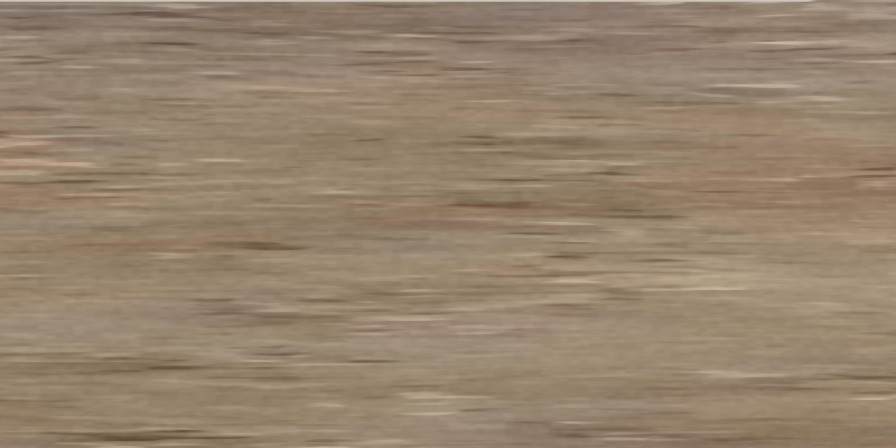
A Shadertoy shader for this texture:

```glsl
// Weathered oak board with soft, nearly straight horizontal grain. Smooth
// cellular noise, stretched along the board, gives calm feathered stains;
// sparse thin fibres, pores and a faint mottle lie on top in uneven patches.

const vec3 OAK = vec3(0.590, 0.520, 0.424);
const vec3 LIGHT_TINT = vec3(1.0, 1.04, 1.02);    // direction of light and dark
const vec3 RED_TINT = vec3(0.014, -0.009, -0.010);
const vec3 GREY_TINT = vec3(-0.010, -0.005, 0.026);
const vec3 EDGE_COLOUR = vec3(0.80, 0.78, 0.73);

const vec2 STAIN_SCALE = vec2(1.3, 10.0);         // cells per canvas height
const vec2 STREAK_SCALE = vec2(1.8, 30.0);
const vec2 GRAIN_SCALE = vec2(4.5, 66.0);
const vec2 FIBRE_SCALE = vec2(9.0, 135.0);
const vec2 MOTTLE_SCALE = vec2(48.0, 130.0);
const vec2 PATCH_SCALE = vec2(2.6, 17.0);
const vec2 FEATHER_SCALE = vec2(2.5, 95.0);
const vec2 PORE_SCALE = vec2(9.0, 60.0);

const float BAND_DEPTH = 0.72;
const float STAIN_DEPTH = 0.026;
const float STREAK_DEPTH = 0.036;
const float GRAIN_DEPTH = 0.026;
const float FIBRE_DEPTH = 0.055;
const float MOTTLE_DEPTH = 0.018;
const float PORE_DEPTH = 0.045;
const float PORE_SHARE = 0.10;
const float FEATHER = 0.16;                       // raggedness of stain ends

vec3 hash3(vec2 cell) {
    vec3 q = fract(vec3(cell.xyx) * vec3(0.1031, 0.1030, 0.0973));
    q += dot(q, q.yxz + 33.33);
    return fract((q.xxy + q.yzz) * q.zyx);
}

// Cellular noise from -1 to 1: random cell values blended by distance.
float cellNoise(vec2 p) {
    vec2 cell = floor(p);
    vec2 local = p - cell;
    float total = 0.0;
    float weights = 0.0;
    for (int j = -1; j <= 1; j++) {
        for (int i = -1; i <= 1; i++) {
            vec2 offset = vec2(i, j);
            vec3 rnd = hash3(cell + offset + 100.0);
            vec2 d = offset + 0.15 + 0.7 * rnd.xy - local;
            float w = exp(-5.0 * dot(d, d));
            total += w * (2.0 * rnd.z - 1.0);
            weights += w;
        }
    }
    return total / weights;
}

float band(float y, float centre, float width) {
    float d = (y - centre) / width;
    return exp(-d * d);
}

// Thin short strokes, pale or dark, one at most in each cell.
float pores(vec2 p) {
    vec2 q = p * PORE_SCALE;
    q.x += 0.37 * floor(q.y);
    vec3 rnd = hash3(floor(q) + 300.0);
    vec2 d = fract(q) - mix(vec2(0.42), vec2(0.58), rnd.xy);
    float stroke = 1.0 - smoothstep(0.0, 1.0, length(d / vec2(0.40, 0.22)));
    float side = fract(rnd.z * 57.0) < 0.55 ? -1.0 : 1.0;
    return stroke * side * step(rnd.z, PORE_SHARE);
}

// Wide light and dark zones across the board.
float boardBands(vec2 p) {
    float tone = -0.050 * band(p.y, 0.53, 0.028) * (0.4 + 0.6 * band(p.x, 1.0, 0.7));
    tone -= 0.024 * band(p.y, 0.64, 0.080);
    tone += 0.028 * band(p.y, 0.41, 0.090);
    tone += 0.048 * band(p.y, 0.835, 0.025) * smoothstep(0.3, 1.3, p.x);
    tone -= 0.024 * band(p.y, 0.95, 0.040);
    tone -= 0.035 * band(p.y, 0.21, 0.050) * (1.0 - smoothstep(0.2, 0.9, p.x));
    tone -= 0.035 * band(p.y, 0.00, 0.050);
    return tone;
}

void mainImage(out vec4 fragColor, in vec2 fragCoord) {
    vec2 p = fragCoord / iResolution.y;
    float pixel = 1.0 / iResolution.y;

    // Slight bend of the grain, then a shift per fibre that feathers stains
    vec2 g = p;
    g.y += 0.003 * sin(2.3 * p.x + 5.0 * p.y) + 0.001 * sin(5.1 * p.x - 11.0 * p.y);
    vec2 f = g;
    f.x += FEATHER * cellNoise(g * FEATHER_SCALE + 11.0);

    // Calm stains, from broad to medium
    float tone = BAND_DEPTH * boardBands(f);
    tone += STAIN_DEPTH * cellNoise(f * STAIN_SCALE);
    tone += STREAK_DEPTH * cellNoise(f * STREAK_SCALE + 17.0);

    // Sparse fibres: a cubed noise keeps only its peaks, stronger in patches
    float rough = 0.5 + 1.1 * smoothstep(-0.3, 0.6, cellNoise(f * PATCH_SCALE + 137.0));
    float fibre = cellNoise(g * FIBRE_SCALE + 53.0);
    tone += rough * FIBRE_DEPTH * fibre * (0.25 + 1.6 * fibre * fibre);
    tone += rough * GRAIN_DEPTH * cellNoise(g * GRAIN_SCALE + 31.0);
    tone += rough * PORE_DEPTH * pores(g);
    tone += MOTTLE_DEPTH * cellNoise(g * MOTTLE_SCALE + 67.0);

    // Warm patches in the middle, grey cast towards the top
    float red = smoothstep(-0.3, 0.7, cellNoise(f * PATCH_SCALE + 71.0));
    red *= 0.6 + 0.8 * band(p.y, 0.62, 0.16);
    float grey = smoothstep(0.62, 0.98, p.y);
    grey += 0.6 * smoothstep(-0.1, 0.7, cellNoise(f * PATCH_SCALE + 93.0));

    vec3 colour = OAK + tone * LIGHT_TINT + red * RED_TINT + grey * GREY_TINT;

    // Thin pale rim along the top
    float rim = smoothstep(0.996 - pixel, 0.996 + pixel, p.y);
    rim *= 1.0 - smoothstep(1.80, 1.83, p.x);
    colour = mix(colour, EDGE_COLOUR, rim);

    fragColor = vec4(colour, 1.0);
}
```
